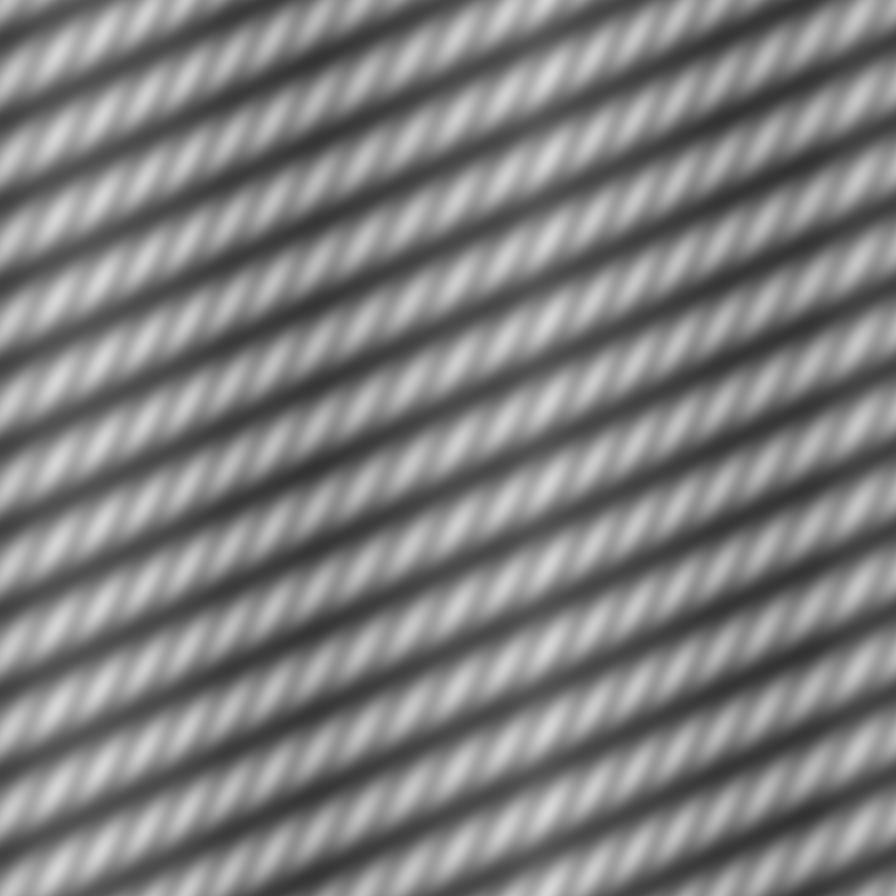
Reproduce this pattern procedurally as a three.js fragment shader.

```glsl
// Soft grey twisted cords running diagonally, with tonal drift along their length.
varying vec2 vUv;

const float TAU = 6.2831853;
const float CORDS_UP = 11.0;      // cords crossed from bottom to top
const float CORDS_ACROSS = 5.0;   // cords crossed from left to right
const float TWISTS = 20.0;        // plies along one cord per tile

float wave(float phase) {
  return cos(TAU * phase);
}

float hash(vec2 cell) {
  vec3 p = fract(vec3(cell.xyx) * 0.1031);
  p += dot(p, p.yzx + 33.33);
  return fract((p.x + p.y) * p.z);
}

// Value noise in -1..1 that wraps after the given number of cells.
float wrapNoise(vec2 p, vec2 period) {
  vec2 cell = floor(p);
  vec2 f = smoothstep(0.0, 1.0, p - cell);
  vec2 a = mod(cell, period);
  vec2 b = mod(cell + 1.0, period);
  float low = mix(hash(a), hash(vec2(b.x, a.y)), f.x);
  float high = mix(hash(vec2(a.x, b.y)), hash(b), f.x);
  return 2.0 * mix(low, high, f.y) - 1.0;
}

// Rounded cord section: 0 in the gap, 1 on the crest.
float cordProfile(float phase) {
  float s = 0.5 + 0.5 * wave(phase);
  return s * (1.4 - 0.4 * s);
}

// Plies wound around the cord, swaying slightly along its length.
float plyTwist(float along, float phase, float sway) {
  return wave(TWISTS * along - phase - 0.17 - 0.1 * sway);
}

void main() {
  float phase = CORDS_UP * vUv.y - CORDS_ACROSS * vUv.x;

  // Position along the cord, leaning with the plies
  float along = vUv.x - 0.007 * sin(TAU * phase);
  float drift = wave(2.0 * along - 0.2);

  // Cord relief
  float body = cordProfile(phase);
  float twist = plyTwist(vUv.x, phase, drift);
  float shade = mix(0.26, 0.69 + 0.085 * twist, body);

  // Variation between plies and cords
  float plyTone = wrapNoise(vec2(along * TWISTS, 0.0), vec2(TWISTS, 1.0));
  float wear = wrapNoise(vUv * vec2(10.0, CORDS_UP), vec2(10.0, CORDS_UP));
  shade += 0.05 * drift + 0.02 * plyTone + 0.01 * wear;

  gl_FragColor = vec4(vec3(clamp(shade, 0.0, 1.0)), 1.0);
}
```
